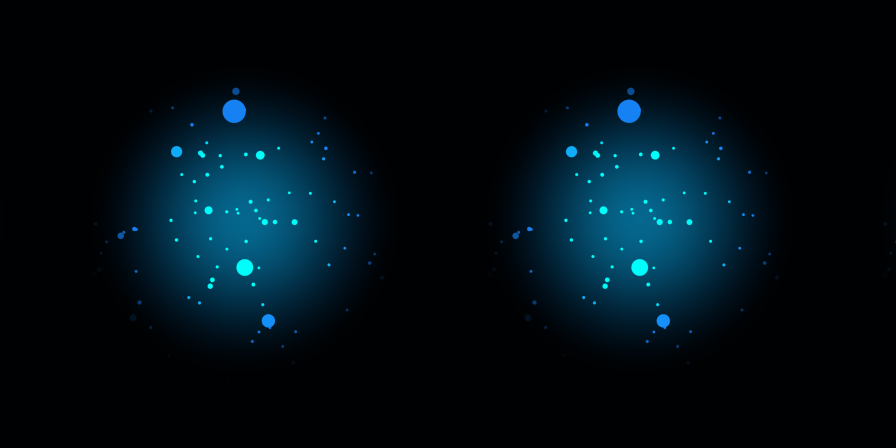
Reproduce this background procedurally as a Shadertoy shader.

```glsl
// Two round teal glows side by side on black, each strewn with cyan and blue light dots.

const float PERIOD = 0.8815;   // spacing of the glows, in canvas heights
const int DOTS = 105;

// Polar scatter from quadratic sequences: even coverage without visible rows.
vec2 dotPosition(float i) {
    float angle = 1.67 + 6.2832 * fract(i * (0.2074 + 0.2764 * i));
    float radius = 0.39 * pow(fract(0.454 + i * (0.3403 + 0.3217 * i)), 0.6);
    return radius * vec2(cos(angle), sin(angle));
}

// Cyan near the middle, blue further out.
vec3 dotColor(float radius) {
    return mix(vec3(0.0, 1.0, 0.98), vec3(0.09, 0.51, 0.98),
               smoothstep(0.16, 0.25, radius));
}

// Soft teal disc, turning bluer as it fades.
vec3 glow(float radius) {
    float g = 1.0 - smoothstep(0.0, 0.36, radius);
    return vec3(0.02, 0.40, 0.55) * pow(vec3(g), vec3(1.2, 1.1, 0.98));
}

void mainImage(out vec4 fragColor, in vec2 fragCoord) {
    // Repeat across only, with the origin at the middle of each glow
    vec2 p = fragCoord / iResolution.y;
    p.x -= 0.5 * iResolution.x / iResolution.y - 0.0125;
    p.x = (fract(p.x / PERIOD) - 0.5) * PERIOD;
    p.y -= 0.51;

    vec3 color = vec3(0.0, 0.004, 0.006) + glow(length(p));
    float soft = max(0.0015, 0.75 / iResolution.y);

    // Few large dots and many small ones, fading out towards the rim
    for (int k = DOTS - 1; k >= 0; k--) {
        float i = float(k);
        vec2 center = dotPosition(i);
        float radius = length(center);
        float size = 0.0025 + 0.0235 / (1.0 + 0.45 * i);
        float fade = 1.0 - smoothstep(0.23, 0.40, radius);
        float cover = 1.0 - smoothstep(size - soft, size + soft, length(p - center));
        color = mix(color, dotColor(radius), cover * fade * fade);
    }

    fragColor = vec4(color, 1.0);
}
```
